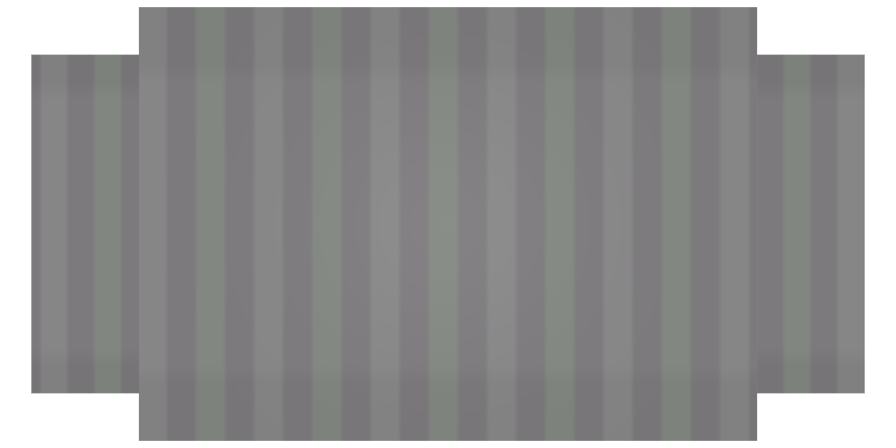
This pattern is drawn by a Shadertoy shader. Its source:

```glsl
// Grey striped fabric: a wide front panel over two shorter side panels, on white.

// Antialiased coverage of a centred box
float boxMask(vec2 p, vec2 halfSize) {
    vec2 d = abs(p) - halfSize;
    return clamp(0.5 - max(d.x, d.y) * iResolution.y, 0.0, 1.0);
}

// Mauve ground with pale stripes, every second one tinted green
vec3 stripes(float x, float period) {
    float u = 2.0 * x / period + 0.5;
    float isPlain = mod(floor(u), 2.0);
    float pale = 1.0 - smoothstep(0.20, 0.30, abs(fract(u) - 0.5));
    vec3 paleColor = mix(vec3(0.510, 0.527, 0.505), vec3(0.525), isPlain);
    return mix(vec3(0.487, 0.478, 0.488), paleColor, pale);
}

// Soft darker bands along the top and bottom hems
float hem(float y, float start) {
    return smoothstep(start - 0.025, start + 0.025, abs(y));
}

void mainImage(out vec4 fragColor, in vec2 fragCoord) {
    vec2 p = (fragCoord - 0.5 * iResolution.xy) / iResolution.y;
    vec3 color = vec3(1.0);

    // Side panels, with their own stripe phase on each side
    float sidePhase = p.x < 0.0 ? -0.760 : 0.779;
    vec3 side = stripes(p.x - sidePhase, 0.2396);
    side -= 0.022 * hem(p.y, 0.296);
    color = mix(color, side, boxMask(p, vec2(0.930, 0.378)));

    // Front panel, with a faint glow in the middle
    vec3 front = stripes(p.x + 0.0104, 0.260);
    front -= 0.018 * hem(p.y, 0.336);
    front += 0.028 * exp(-10.0 * dot(p, p));
    color = mix(color, front, boxMask(p, vec2(0.690, 0.484)));

    fragColor = vec4(color, 1.0);
}
```
